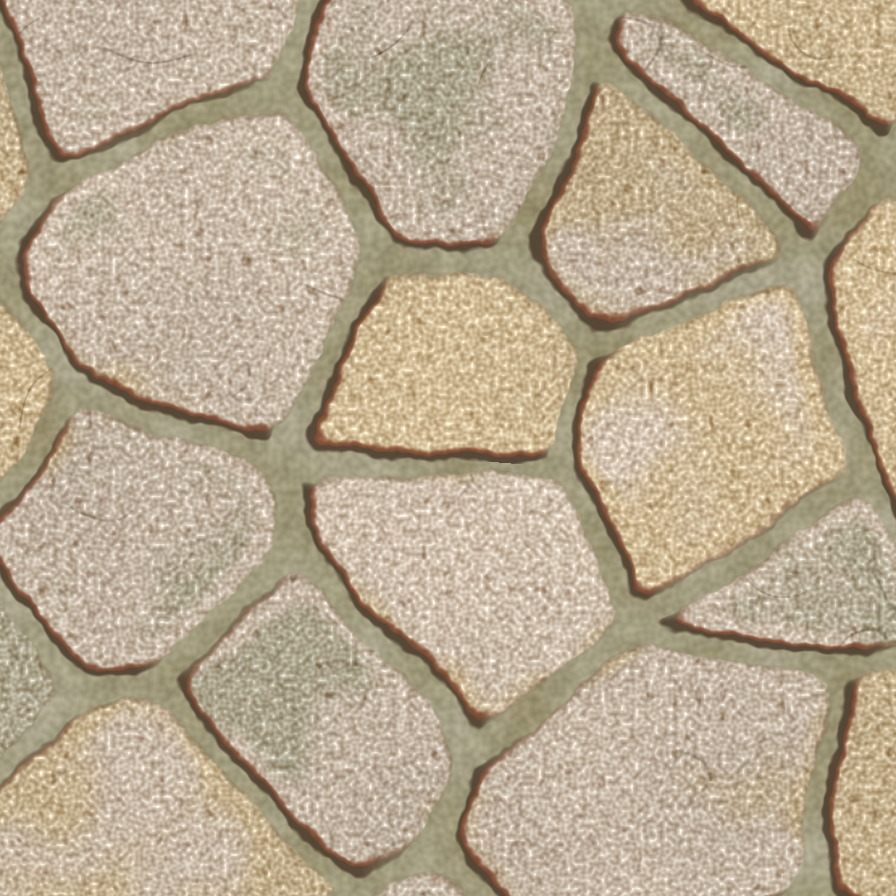
A WebGL 2 fragment shader for this texture:

```glsl
#version 300 es
precision highp float;

#define STONES_ACROSS 3.6
#define JITTER 0.85
#define SIZE_SPREAD 0.34
#define CORNER_SHARPNESS 26.0
#define JOINT_HALF_WIDTH 0.0145
#define SHADOW_WIDTH 0.0085
#define EDGE_WOBBLE 0.014
#define SOFTNESS 0.0022
#define GRAIN_FREQUENCY 185.0
#define GRAIN_CONTRAST 0.17

uniform vec2 u_resolution;
out vec4 fragColor;

// Integer hash giving three values in 0..1
vec3 hash3(ivec2 cell, int salt) {
    uvec3 v = uvec3(ivec3(cell, salt) + 4096) * 1664525u + 1013904223u;
    v.x += v.y * v.z; v.y += v.z * v.x; v.z += v.x * v.y;
    v ^= v >> 16u;
    v.x += v.y * v.z; v.y += v.z * v.x; v.z += v.x * v.y;
    return vec3(v >> 8u) / 16777216.0;
}

float gradientDot(ivec2 cell, vec2 offset) {
    float angle = 6.28319 * hash3(cell, 7).x;
    return dot(vec2(cos(angle), sin(angle)), offset);
}

float gradientNoise(vec2 p) {
    ivec2 i = ivec2(floor(p));
    vec2 f = fract(p);
    vec2 s = f * f * f * (f * (f * 6.0 - 15.0) + 10.0);
    float low = mix(gradientDot(i, f), gradientDot(i + ivec2(1, 0), f - vec2(1, 0)), s.x);
    float high = mix(gradientDot(i + ivec2(0, 1), f - vec2(0, 1)),
                     gradientDot(i + ivec2(1, 1), f - vec2(1, 1)), s.x);
    return 1.4 * mix(low, high, s.y);
}

// Stone centre in xy, size weight in z
vec3 stoneSeed(ivec2 cell) {
    vec3 h = hash3(cell, 1);
    return vec3(vec2(cell) + 0.5 + JITTER * (h.xy - 0.5), SIZE_SPREAD * h.z);
}

float powerDistance(vec2 p, vec3 seed) {
    vec2 r = p - seed.xy;
    return dot(r, r) - seed.z;
}

// Weighted cells: rounded distance to the border, outward normal, owner cell
float stoneBorder(vec2 p, out vec2 normal, out ivec2 owner) {
    ivec2 base = ivec2(floor(p));
    float nearest = 1e5;
    owner = base;
    for (int y = -2; y <= 2; y++)
    for (int x = -2; x <= 2; x++) {
        ivec2 cell = base + ivec2(x, y);
        float d = powerDistance(p, stoneSeed(cell));
        if (d < nearest) { nearest = d; owner = cell; }
    }
    vec2 centre = stoneSeed(owner).xy;
    float total = 1e-30;
    normal = vec2(0.0);
    for (int y = -3; y <= 3; y++)
    for (int x = -3; x <= 3; x++) {
        ivec2 cell = base + ivec2(x, y);
        if (cell == owner) continue;
        vec3 other = stoneSeed(cell);
        vec2 across = other.xy - centre;
        float gap = length(across);
        float weight = exp(-CORNER_SHARPNESS * (powerDistance(p, other) - nearest) / (2.0 * gap));
        total += weight;
        normal += weight * across / gap;
    }
    normal /= total;
    return -log(total) / CORNER_SHARPNESS;
}

vec3 stoneColour(vec2 uv, ivec2 owner, float inside) {
    const vec3 tan_ = vec3(0.79, 0.71, 0.57);
    const vec3 pale = vec3(0.79, 0.73, 0.66);
    const vec3 grey = vec3(0.67, 0.64, 0.55);
    vec3 h = hash3(owner, 3);
    float stain = gradientNoise(uv * 5.0 + h.yz * 9.0) + 0.5 * gradientNoise(uv * 13.0);
    float tone = h.x + 0.22 * stain - 0.12 * (1.0 - smoothstep(0.0, 0.035, inside));
    vec3 colour = mix(tan_, pale, smoothstep(0.36, 0.52, tone));
    colour = mix(colour, grey, smoothstep(0.72, 0.86, tone));
    colour *= 1.0 + 0.05 * (h.y - 0.5) + 0.04 * stain;

    // Sandy grain, bright flecks and small pits
    float fine = gradientNoise(uv * GRAIN_FREQUENCY);
    float coarse = gradientNoise(uv * GRAIN_FREQUENCY * 0.5 + 31.0);
    float pits = smoothstep(0.42, 0.75, gradientNoise(uv * vec2(75.0, 60.0) + 5.0));
    colour += GRAIN_CONTRAST * (fine + 0.6 * coarse) * vec3(0.9, 1.0, 1.1);
    colour += 0.1 * smoothstep(0.4, 0.8, fine) - 0.13 * pits * vec3(0.8, 1.0, 1.1);

    // Faint broken cracks
    float crack = 1.0 - smoothstep(0.0, 0.035, abs(gradientNoise(uv * 9.0 + h.xy * 20.0)));
    float broken = smoothstep(0.2, 0.5, gradientNoise(uv * 8.0 + 50.0));
    return colour - 0.14 * crack * broken;
}

void main() {
    vec2 uv = gl_FragCoord.xy / u_resolution.y;
    float soft = max(SOFTNESS, 1.0 / u_resolution.y);

    // Joint geometry with wavering, ragged edges
    vec2 bend = vec2(gradientNoise(uv * 7.0), gradientNoise(uv * 7.0 + 40.0));
    vec2 normal;
    ivec2 owner;
    float border = stoneBorder((uv + EDGE_WOBBLE * bend) * STONES_ACROSS, normal, owner) / STONES_ACROSS;
    float ragged = 0.004 * gradientNoise(uv * 26.0) + 0.0025 * gradientNoise(uv * 75.0);
    float inside = border + ragged - JOINT_HALF_WIDTH * (1.0 + 0.45 * gradientNoise(uv * 4.5 + 12.0));

    // Mortar beside stone
    float mortarTone = 0.5 + 0.8 * gradientNoise(uv * 11.0 + 3.0);
    vec3 mortar = mix(vec3(0.60, 0.57, 0.44), vec3(0.66, 0.64, 0.54), clamp(mortarTone, 0.0, 1.0));
    mortar += 0.06 * gradientNoise(uv * 130.0) + 0.05 * gradientNoise(uv * 45.0);
    vec3 colour = mix(mortar, stoneColour(uv, owner, inside), smoothstep(-soft, soft, inside));

    // Shadow under left and lower edges, with a rusty rim; thin line elsewhere
    float facing = smoothstep(-0.15, 0.5, dot(normal, normalize(vec2(-0.8, -0.6))));
    float patchy = 0.5 + gradientNoise(uv * 17.0 + 70.0);
    float width = SHADOW_WIDTH * facing * (0.65 + 0.6 * patchy);
    float shadow = smoothstep(-width - soft, -width + soft, inside) * (1.0 - smoothstep(-soft, soft, inside));
    float rim = 1.0 - smoothstep(0.0, 0.0045, abs(inside - 0.001));
    colour = mix(colour, vec3(0.30, 0.24, 0.18), 0.88 * facing * shadow);
    colour = mix(colour, vec3(0.47, 0.23, 0.14), 0.75 * facing * rim);
    colour = mix(colour, vec3(0.46, 0.39, 0.28), 0.5 * (1.0 - facing) * rim * clamp(patchy, 0.0, 1.0));

    fragColor = vec4(clamp(colour, 0.0, 1.0), 1.0);
}
```
